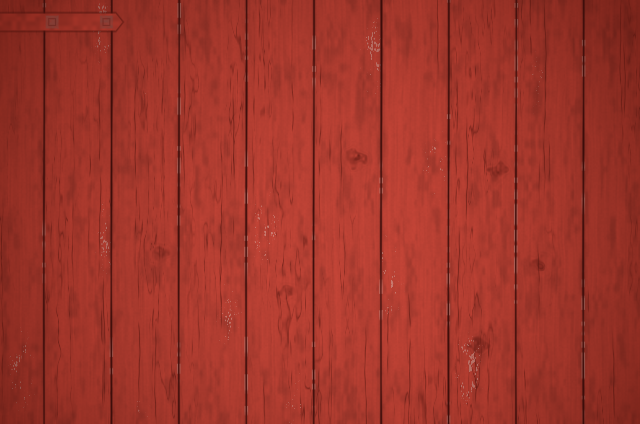
Reproduce this texture procedurally as a Shadertoy shader.

```glsl
// Weathered red barn planks with grain, cracks, knots, chipped paint and a strap hinge.

const float PLANK_WIDTH = 0.159;
const float FIRST_SEAM = 0.104;
const vec3 PAINT_LIGHT = vec3(0.775, 0.272, 0.218);
const vec3 PAINT_DARK = vec3(0.505, 0.148, 0.110);
const vec3 GAP_COLOR = vec3(0.22, 0.045, 0.035);
const vec3 CRACK_COLOR = vec3(0.33, 0.08, 0.055);
const vec3 CHIP_COLOR = vec3(0.82, 0.58, 0.54);
const vec3 BOLT_COLOR = vec3(0.50, 0.25, 0.22);

float hash(vec2 p) {
    p = fract(p * vec2(0.1031, 0.1137));
    p += dot(p, p.yx + 33.33);
    return fract((p.x + p.y) * p.x * 91.7);
}

float noise(vec2 p) {
    vec2 i = floor(p), f = fract(p);
    f = f * f * (3.0 - 2.0 * f);
    return mix(mix(hash(i), hash(i + vec2(1, 0)), f.x),
               mix(hash(i + vec2(0, 1)), hash(i + vec2(1, 1)), f.x), f.y);
}

// Distance to the nearest scattered point.
float cellular(vec2 p) {
    vec2 cell = floor(p);
    float nearest = 2.0;
    for (int y = -1; y <= 1; y++)
    for (int x = -1; x <= 1; x++) {
        vec2 c = cell + vec2(x, y);
        nearest = min(nearest, length(c + vec2(hash(c), hash(c + 57.3)) - p));
    }
    return nearest;
}

// Coverage of a soft line of given half width at distance d.
float line(float d, float halfWidth, float px) {
    return 1.0 - smoothstep(halfWidth - px, halfWidth + px, abs(d));
}

float wiggle(float y, float seed) {
    return sin(y * 17.0 + seed * 40.0) + 0.5 * sin(y * 43.0 + seed * 90.0) + 0.25 * sin(y * 131.0 + seed * 17.0);
}

// Long thin splits that run down a plank.
float cracks(vec2 q, float id, float px) {
    float mask = 0.0;
    for (float k = 0.0; k < 5.0; k++) {
        float seed = hash(vec2(id * 7.0 + 3.0, k * 5.0 + 1.0));
        float x = PLANK_WIDTH * (0.08 + 0.84 * hash(vec2(k + 11.0, id * 3.0 + 40.0)));
        float reach = 0.06 + 0.24 * hash(vec2(id + 70.0, k * 9.0));
        float extent = 1.0 - smoothstep(reach * 0.6, reach, abs(q.y - seed));
        float depth = smoothstep(0.1, 0.7, noise(vec2(k * 9.0 + id, q.y * 28.0)));
        mask = max(mask, line(q.x - x - 0.0016 * wiggle(q.y, seed), 0.0006, px) * extent * depth);
    }
    return mask;
}

// x: dark knot mark, y: sideways push on the grain around it.
vec2 knot(vec2 q, float id, float k) {
    float seed = hash(vec2(id * 5.0 + 8.0, k * 13.0 + 2.0));
    vec2 center = vec2(PLANK_WIDTH * (0.25 + 0.5 * hash(vec2(id + 31.0, k + 6.0))), seed);
    vec2 d = (q - center) / vec2(0.026, 0.024);
    float r = length(d) + 0.9 * (noise(q * 65.0) - 0.5);
    float present = step(0.4, hash(vec2(k * 4.0 + 23.0, id * 2.0 + 9.0)));
    float rings = (0.5 + 0.5 * sin(r * 13.0)) * exp(-r * r * 0.9);
    float core = (1.0 - smoothstep(0.2, 1.0, r)) * noise(q * vec2(170.0, 120.0));
    return present * vec2(0.2 * rings + 0.8 * core, d.x * exp(-dot(d, d) * 0.3));
}

// Paint loss gathered in patches.
float chips(vec2 p, vec2 q, float id) {
    float density = 0.0;
    for (float k = 0.0; k < 2.0; k++) {
        vec2 center = vec2(PLANK_WIDTH * hash(vec2(id * 3.0 + 90.0, k + 4.0)), hash(vec2(k + 17.0, id * 6.0 + 5.0)));
        vec2 d = (q - center) / vec2(0.026, 0.08);
        density = max(density, exp(-dot(d, d)) * hash(vec2(id + 61.0, k * 3.0 + 1.0)));
    }
    float size = 0.78 * density * smoothstep(0.3, 0.8, noise(p * vec2(120.0, 45.0)));
    return 1.0 - smoothstep(size - 0.25, size, cellular(p * vec2(210.0, 100.0)));
}

vec3 addHinge(vec3 color, vec3 paint, vec2 p, float px) {
    vec2 h = p - vec2(0.0, 0.948);
    float strap = max(abs(h.y) - 0.021, h.x + 0.8 * abs(h.y) - 0.29);
    color = mix(color, CRACK_COLOR, 0.6 * (1.0 - smoothstep(0.0, 0.006, max(strap, 0.0))));
    color = mix(color, paint * (0.94 + 0.16 * noise(p * 90.0)), 1.0 - smoothstep(-px, px, strap + 0.001));
    for (float k = 0.0; k < 2.0; k++) {
        vec2 b = abs(h - vec2(0.123 + 0.128 * k, 0.0));
        float bolt = max(b.x, b.y) - 0.015;
        float wear = 0.45 + 0.5 * noise(p * 160.0);
        color = mix(color, BOLT_COLOR, wear * (1.0 - smoothstep(-px, px, bolt)));
        color = mix(color, CRACK_COLOR, 0.5 * line(max(b.x, b.y) - 0.008, 0.001, px));
    }
    return color;
}

void mainImage(out vec4 fragColor, in vec2 fragCoord) {
    float px = 1.0 / iResolution.y;
    vec2 p = fragCoord * px;
    float across = (p.x - FIRST_SEAM) / PLANK_WIDTH + 0.004 * sin(p.y * 5.0);
    float id = floor(across) + 5.0;
    vec2 q = vec2(fract(across) * PLANK_WIDTH, p.y);
    float edge = min(q.x, PLANK_WIDTH - q.x);

    // Paint, fading darker toward the corners
    vec2 fromCenter = p - vec2(0.5 * iResolution.x * px, 0.44);
    float light = clamp(1.0 - dot(fromCenter, fromCenter) / 0.80, 0.0, 1.0);
    vec3 paint = mix(PAINT_DARK, PAINT_LIGHT, light) * (0.975 + 0.05 * hash(vec2(id, 12.0)));

    // Grain bends around knots; contour lines of stretched noise form its veins
    vec2 knots = knot(q, id, 0.0) + knot(q, id, 1.0);
    vec2 g = vec2(q.x - 0.006 * knots.y + 0.0015 * wiggle(p.y * 0.6, hash(vec2(id, 3.0))) + id, p.y);
    float streak = noise(g * vec2(260.0, 9.0)) * 0.6 + noise(g * vec2(110.0, 18.0)) * 0.4;
    float worn = smoothstep(0.42, 0.8, noise(g * vec2(24.0, 2.5) + 9.0));
    float field = noise(g * vec2(75.0, 5.0) + 40.0) + 0.25 * noise(g * vec2(160.0, 30.0));
    float vein = line(fract(field * 2.0) - 0.5, 0.04, 0.09) * worn * noise(g * vec2(90.0, 35.0));
    float stain = smoothstep(0.45, 1.0, 0.6 * noise(g * vec2(45.0, 11.0) + 70.0) + 0.5 * noise(g * vec2(120.0, 50.0)));
    vec3 color = paint * (0.92 + 0.10 * streak - 0.12 * stain);
    color *= 0.985 + 0.03 * noise(p * 260.0);
    color = mix(color, CRACK_COLOR, 0.75 * vein);
    color = mix(color, CRACK_COLOR, clamp(0.7 * knots.x, 0.0, 0.7));
    color = mix(color, CRACK_COLOR, 0.8 * cracks(q, id, px));
    vec3 bare = CHIP_COLOR * (0.65 + 0.35 * light);
    color = mix(color, bare, 0.7 * chips(p, q, id));

    // Gaps between planks, with bare wood showing on their rims
    float seam = floor(across + 0.5) + 5.0;
    float gapWidth = 0.0014 + 0.0010 * noise(vec2(seam * 7.0, p.y * 9.0));
    color *= 1.0 - 0.12 * exp(-edge * 220.0);
    color = mix(color, GAP_COLOR, 0.95 * line(edge, gapWidth, px));
    float rim = smoothstep(0.55, 0.8, noise(vec2(seam * 8.0, p.y * 7.0))) * smoothstep(0.4, 0.7, noise(vec2(seam * 5.0, p.y * 80.0)));
    color = mix(color, bare, 0.75 * rim * line(edge - 0.003, 0.0006, px));

    fragColor = vec4(addHinge(color, paint, p, px), 1.0);
}
```
